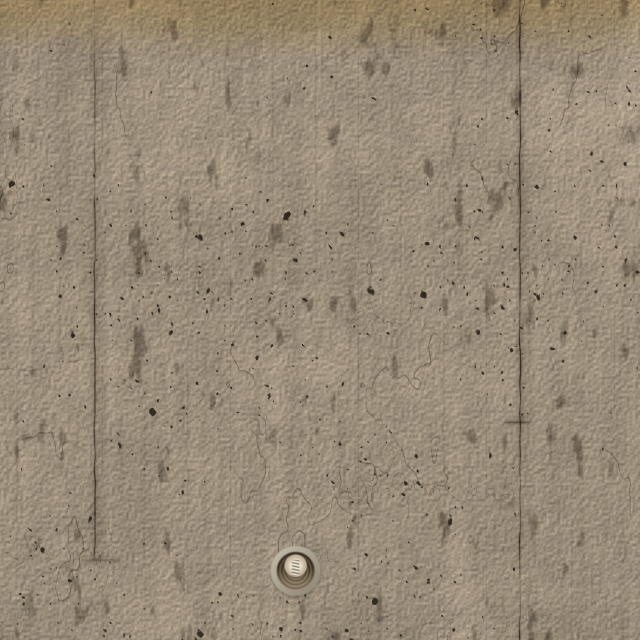
Give the GLSL for this texture, as a WebGL 1 fragment shader.

```glsl
precision highp float;
// Weathered board-cast concrete wall with pits, cracks, two seams and a recessed lamp.
uniform vec2 u_resolution;

float hash(vec2 p) {
  vec3 q = fract(vec3(p.xyx) * 0.1031);
  q += dot(q, q.yzx + 33.33);
  return fract((q.x + q.y) * q.z);
}

float noise(vec2 p) {
  vec2 i = floor(p), f = fract(p);
  f = f * f * (3.0 - 2.0 * f);
  return mix(mix(hash(i), hash(i + vec2(1.0, 0.0)), f.x),
             mix(hash(i + vec2(0.0, 1.0)), hash(i + 1.0), f.x), f.y);
}

float fbm(vec2 p) {
  float sum = 0.0, amp = 0.5;
  for (int i = 0; i < 4; i++) {
    sum += amp * noise(p);
    p = p * 2.03 + 17.7;
    amp *= 0.5;
  }
  return sum / 0.9375;
}

// Soft coverage of a shape from its signed distance
float fill(float d, float soft) { return 1.0 - smoothstep(-soft, soft, d); }

// One irregular, slightly slanted air hole per chosen cell
float pits(vec2 uv, float cells, float chance, float radius, float px) {
  vec2 g = uv * cells, id = floor(g) + cells;
  vec2 d = fract(g) - 0.3 - 0.4 * vec2(hash(id + 3.1), hash(id + 8.7));
  float turn = (hash(id + 5.3) - 0.3) * 1.8;
  d = mat2(cos(turn), -sin(turn), sin(turn), cos(turn)) * d / cells;
  d.y *= mix(0.45, 0.95, hash(id + 2.9));
  float size = radius * mix(0.45, 1.0, pow(hash(id + 6.2), 2.0));
  float edge = (noise(uv * 0.9 / radius) - 0.5) * size;
  return fill(length(d) - size + edge, px * 0.8) * step(hash(id), chance);
}

// Thin wandering line: distance to a level of the noise field
float crack(vec2 p, float width, float px) {
  float e = 0.02, n = fbm(p);
  vec2 slope = vec2(fbm(p + vec2(e, 0.0)) - n, fbm(p + vec2(0.0, e)) - n) / e;
  float d = abs(n - 0.5) / max(length(slope), 0.25);
  return fill(d / 10.0 - width, px);
}

// Dark vertical joint with a ragged stain around it
float seam(vec2 uv, float x, float px) {
  float d = abs(uv.x - x + (noise(vec2(x * 90.0, uv.y * 45.0)) - 0.5) * 0.002);
  float wear = smoothstep(0.2, 0.75, fbm(vec2(x * 50.0, uv.y * 14.0)));
  float line = fill(d - 0.0007, px) * (0.22 + 0.4 * wear);
  return line + exp(-d * 190.0) * wear * 0.24;
}

vec3 lamp(vec3 wall, vec2 p, float px) {
  float r = length(p);
  vec3 col = wall * (1.0 - 0.18 * fill(length(p + vec2(0.0, 0.002)) - 0.040, 0.003));
  vec3 rim = vec3(0.66, 0.63, 0.56) + 1.5 * (p.y - p.x);
  col = mix(col, rim, fill(r - 0.039, px));
  vec3 well = mix(vec3(0.53, 0.47, 0.38), vec3(0.29, 0.25, 0.19), smoothstep(-0.027, 0.012, p.y));
  well += 0.06 * sin(r * 1100.0);
  col = mix(col, well, fill(r - 0.0300, px));
  vec2 b = p - vec2(0.0, 0.008);
  vec3 glass = mix(vec3(0.94, 0.91, 0.83), vec3(0.74, 0.68, 0.57), smoothstep(0.004, 0.018, length(b)));
  col = mix(col, glass, fill(length(b) - 0.0175, px));
  float screw = fill(max(abs(b.x) - 0.006, abs(b.y + 0.003) - 0.012), px);
  float thread = 0.5 + 0.5 * sin((b.y + b.x * 0.2) * 1250.0);
  return mix(col, mix(vec3(0.52, 0.47, 0.39), vec3(0.93, 0.91, 0.86), thread), screw * 0.85);
}

void main() {
  vec2 uv = gl_FragCoord.xy / u_resolution.y;
  float px = 1.0 / u_resolution.y;

  // Broad mottling, vertical board streaks and pale worn patches
  float tone = (fbm(uv * 5.0) - 0.5) * 0.16 + (fbm(uv * 28.0) - 0.5) * 0.13;
  tone += (fbm(uv * vec2(75.0, 3.5) + 9.0) - 0.5) * 0.12;
  tone += 0.09 * exp(-dot(uv - vec2(0.26, 0.78), uv - vec2(0.26, 0.78)) * 60.0);
  tone += 0.09 * exp(-dot(uv - vec2(0.95, 0.79), uv - vec2(0.95, 0.79)) * 70.0);

  // Sandy relief lit from the upper left
  vec2 g = uv * 230.0;
  tone += (noise(g) - noise(g + vec2(-0.6, 0.7))) * 0.20;
  tone += (noise(g * 1.9 + 40.0) - 0.5) * 0.11;

  // Faint board edges and a pale horizontal joint
  float board = abs(fract(uv.x * 15.0 + 0.1) - 0.5) / 15.0;
  tone -= fill(board - 0.0005, px) * 0.12 * smoothstep(0.4, 0.7, noise(vec2(floor(uv.x * 15.0 + 0.1) * 7.0, uv.y * 6.0)));
  float joint = fill(abs(uv.y - 0.268 + 0.001 * noise(uv * 20.0)) - 0.0006, px);
  tone += joint * 0.12 * step(0.19, uv.x) * step(uv.x, 0.81) * noise(uv * 16.0);

  vec3 col = vec3(0.597, 0.547, 0.472) * (1.0 + tone);
  col *= mix(vec3(1.0), vec3(1.0, 0.94, 0.80), smoothstep(0.90, 1.0, uv.y + 0.04 * (fbm(uv * 6.0) - 0.5)));

  // Smudges and broken cracks, mostly running upright
  float smudge = smoothstep(0.66, 0.82, fbm(uv * vec2(42.0, 19.0) + 31.0));
  float patches = smoothstep(0.52, 0.68, fbm(uv * vec2(9.0, 7.0) + 4.0));
  float cracks = crack(uv * vec2(13.0, 8.0) + 2.0, 0.0006, px) * patches;
  cracks += 0.8 * crack(uv * vec2(21.0, 11.0) + 60.0, 0.0005, px) * smoothstep(0.55, 0.7, fbm(uv * 8.0 + 70.0));
  float shade = smudge * 0.28 + min(cracks, 1.0) * 0.34;

  // Seams with their short cross marks
  shade += seam(uv, 0.148, px) * smoothstep(0.115, 0.14, uv.y) * (1.0 - 0.7 * smoothstep(0.87, 0.93, uv.y));
  shade += seam(uv, 0.8125, px);
  vec2 markA = abs(uv - vec2(0.157, 0.125)), markB = abs(uv - vec2(0.808, 0.340));
  shade += 0.3 * exp(-markA.y * 330.0) * fill(markA.x - 0.028, 0.012);
  shade += 0.4 * exp(-markB.y * 380.0) * fill(markB.x - 0.020, 0.009);
  col *= 1.0 - min(shade, 0.68) * vec3(0.94, 1.0, 1.06);

  // Air holes, denser in the lower two thirds
  float density = smoothstep(0.3, 0.65, fbm(uv * 5.0 + 12.0)) * mix(1.0, 0.35, smoothstep(0.5, 0.8, uv.y));
  float holes = pits(uv, 95.0, 0.11 * density, 0.0016, px);
  holes = max(holes, pits(uv + 0.013, 52.0, 0.13 * density, 0.0027, px));
  holes = max(holes, pits(uv + 0.007, 23.0, 0.10 * density, 0.0048, px));
  col = mix(col, vec3(0.14, 0.12, 0.09), holes * 0.88);

  col = lamp(col, uv - vec2(0.462, 0.108), px);
  gl_FragColor = vec4(clamp(col, 0.0, 1.0), 1.0);
}
```
